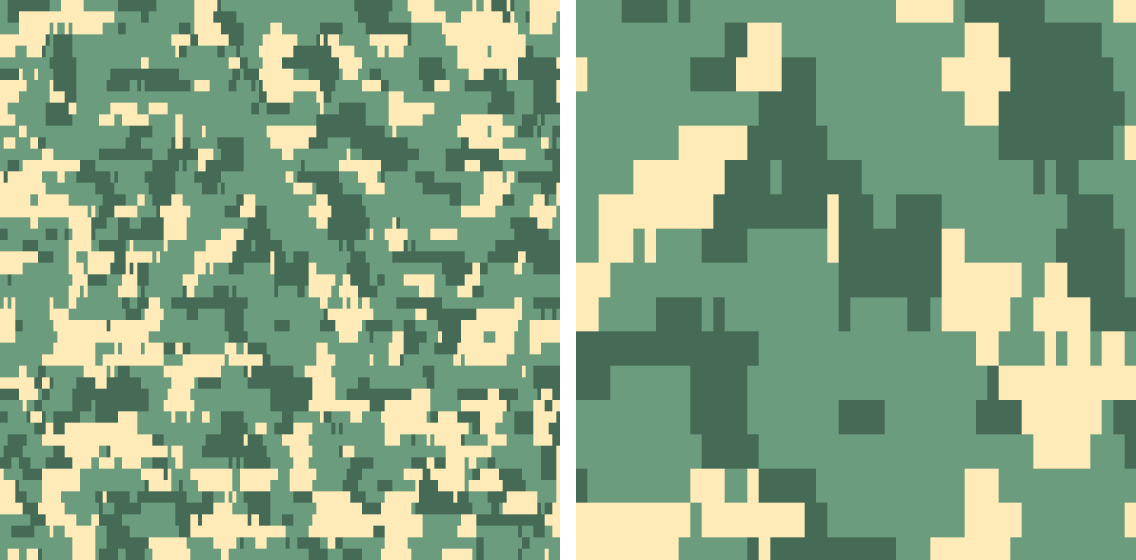
Left, the full canvas; right, a detail of the centre.
Write a Shadertoy shader that draws this pattern.

```glsl
// Digital camouflage: cream and dark green patches on a mid green ground.
// Two noise fields are sampled once per small upright cell and thresholded,
// which gives the stepped outlines; each pixel averages 3x3 samples.

const vec3 GROUND = vec3(0.42, 0.61, 0.49);
const vec3 CREAM  = vec3(1.00, 0.92, 0.72);
const vec3 DARK   = vec3(0.27, 0.42, 0.34);

float hash(vec2 p) {
    return fract(sin(dot(p, vec2(127.1, 311.7))) * 43758.5453);
}

// Smoothly interpolated random lattice
float valueNoise(vec2 p) {
    vec2 i = floor(p), f = fract(p);
    f = f * f * (3.0 - 2.0 * f);
    return mix(mix(hash(i), hash(i + vec2(1, 0)), f.x),
               mix(hash(i + vec2(0, 1)), hash(i + vec2(1, 1)), f.x), f.y);
}

// Broad blobs, ragged detail and a little grain per cell
float patchField(vec2 center, vec2 cell, float seed) {
    return valueNoise(center * 23.0 + seed)
         + 0.5 * valueNoise(center * 47.0 + seed + 71.3)
         + 0.1 * hash(cell + seed + 400.0);
}

vec3 camouflage(vec2 uv) {
    // Three narrow columns fit in the height of one row
    vec2 grid = vec2(147.0, 49.0);
    vec2 cell = floor(uv * grid);
    vec2 center = (cell + 0.5) / grid;

    vec3 color = GROUND;
    if (patchField(center, cell, 213.4) > 0.925) color = DARK;
    if (patchField(center, cell, 12.7) > 0.939) color = CREAM;
    return color;
}

void mainImage(out vec4 fragColor, in vec2 fragCoord) {
    // Average a footprint slightly wider than a pixel to smooth the edges
    vec3 sum = vec3(0.0);
    for (int y = -1; y <= 1; y++) {
        for (int x = -1; x <= 1; x++) {
            vec2 offset = vec2(x, y) * 0.4;
            sum += camouflage((fragCoord + offset) / iResolution.y);
        }
    }
    fragColor = vec4(sum / 9.0, 1.0);
}
```
